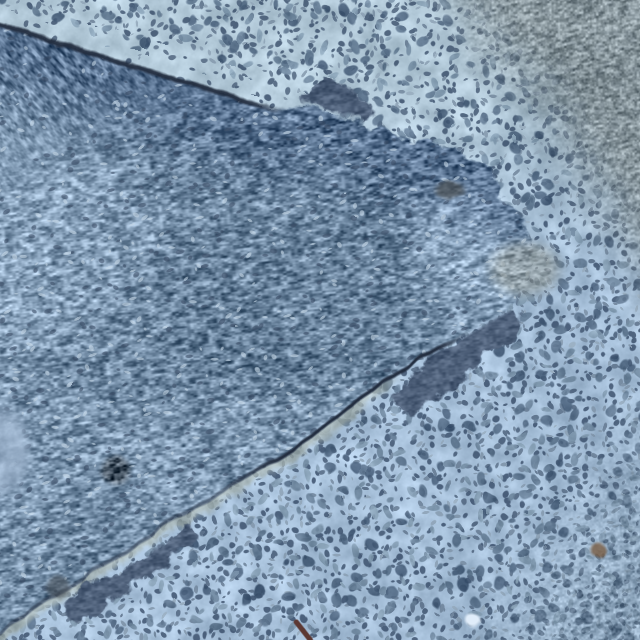
A WebGL 1 fragment shader for this texture:

```glsl
precision highp float;
// Weathered asphalt tongue set into exposed-aggregate concrete, with cracks and stains.
// Half-planes bound the asphalt; scattered ellipses form pebbles, and stretched
// value noise gives the fine grain.
uniform vec2 u_resolution;

float hash(vec2 p) {
  vec3 q = fract(vec3(p.xyx) * 0.1031);
  q += dot(q, q.yzx + 33.33);
  return fract((q.x + q.y) * q.z);
}

float noise(vec2 p) {
  vec2 i = floor(p), f = fract(p);
  f = f * f * (3.0 - 2.0 * f);
  return mix(mix(hash(i), hash(i + vec2(1, 0)), f.x),
             mix(hash(i + vec2(0, 1)), hash(i + vec2(1, 1)), f.x), f.y);
}

float fbm(vec2 p) {
  float sum = 0.0, amp = 0.5;
  for (int i = 0; i < 4; i++) {
    sum += amp * noise(p);
    p = mat2(1.6, 1.2, -1.2, 1.6) * p + 7.3;
    amp *= 0.5;
  }
  return sum / 0.94;
}

vec2 turn(vec2 p, float a) {
  return mat2(cos(a), -sin(a), sin(a), cos(a)) * p;
}

// Scattered elliptical stones: x = coverage, y = random tone
vec2 stones(vec2 p, float density, float soft) {
  vec2 cell = floor(p), best = vec2(0.0);
  for (int j = -1; j <= 1; j++) {
    for (int i = -1; i <= 1; i++) {
      vec2 id = cell + vec2(i, j);
      float h = hash(id + 3.7);
      vec2 r = p - id - vec2(hash(id), hash(id + 51.3));
      r = turn(r, 6.28 * hash(id + 17.1)) * vec2(1.0, 1.2 + h);
      float radius = 0.22 + 0.30 * hash(id + 29.0);
      float cover = 1.0 - smoothstep(-soft, soft, length(r) - radius);
      cover *= step(hash(id + 83.0), density);
      if (cover > best.x) best = vec2(cover, h);
    }
  }
  return best;
}

float capsule(vec2 p, vec2 a, vec2 b, float ra, float rb) {
  float t = clamp(dot(p - a, b - a) / dot(b - a, b - a), 0.0, 1.0);
  return length(p - mix(a, b, t)) - mix(ra, rb, t);
}

float spot(vec2 p, vec2 c, vec2 r) {
  return 1.0 - smoothstep(0.55, 1.1, length((p - c) / r));
}

void main() {
  vec2 p = gl_FragCoord.xy / u_resolution;
  float px = 1.0 / u_resolution.y;
  float rough = fbm(p * 45.0) - 0.5;
  float broad = fbm(p * 7.0) - 0.5;
  vec2 warped = p + 0.006 * vec2(rough, noise(p * 70.0) - 0.5);

  // Asphalt outline: negative inside
  float top = 0.95 * (p.y - 0.961 + 0.31 * p.x - 0.022 * smoothstep(0.42, 0.5, p.x));
  top += rough * mix(0.006, 0.03, smoothstep(0.4, 0.5, p.x));
  float low = 0.84 * (0.006 + 0.65 * p.x - p.y);
  low += 0.014 * (noise(vec2(p.x * 15.0, 2.0)) - 0.5) + 0.006 * (noise(vec2(p.x * 55.0, 8.0)) - 0.5);
  float tip = max((p.x + 0.58 * p.y - 1.193) / 1.156, (p.x - 0.59 * p.y - 0.487) / 1.16);
  tip = max(tip, p.x - 0.83) + rough * 0.035;
  float edge = max(max(top, low), tip);

  // Concrete with large and small pebbles, thinning beside the upper crack
  float bare = (1.0 - smoothstep(0.01, 0.06, top)) * step(0.0, top) * (1.0 - smoothstep(0.4, 0.6, p.x));
  vec3 concrete = vec3(0.65, 0.75, 0.85) + 0.13 * broad + 0.24 * rough;
  concrete += vec3(0.04, 0.03, -0.01) * smoothstep(0.5, 0.9, p.y);
  vec2 small = stones(warped * 82.0, 0.78 - 0.6 * bare, 0.13);
  vec2 large = stones(warped * 46.0 + 9.0, 0.68 - 0.55 * bare, 0.10);
  vec3 smallTone = mix(vec3(0.20, 0.28, 0.39), vec3(0.60, 0.68, 0.75), small.y * small.y);
  vec3 largeTone = mix(vec3(0.23, 0.32, 0.43), vec3(0.55, 0.65, 0.73), large.y) + 0.25 * rough;
  concrete = mix(concrete, smallTone, small.x * 0.8);
  concrete = mix(concrete, largeTone, large.x * 0.85);

  // Finer, worn gravel in the two right-hand corners
  float grit = noise(turn(p, 0.25) * vec2(130.0, 240.0)) - 0.5 + 0.7 * (noise(p * 300.0) - 0.5);
  float upperWear = smoothstep(-0.09, 0.09, p.x + 0.69 * p.y - 1.42 + 0.1 * broad);
  float lowerWear = 0.5 * smoothstep(-0.1, 0.2, p.x - 0.7 * p.y - 0.75);
  concrete = mix(concrete, vec3(0.51, 0.56, 0.58) + 0.32 * grit + 0.2 * broad, upperWear * 0.88);
  concrete = mix(concrete, vec3(0.46, 0.55, 0.63) + 0.45 * grit, lowerWear);

  // Asphalt grain, its streaks tilting upward at the upper left
  float steep = smoothstep(0.02, 0.2, p.y - 0.62 - 0.5 * p.x);
  float flat1 = noise(turn(p, 0.18) * vec2(95.0, 190.0)) + 0.7 * noise(turn(p, 0.1) * vec2(190.0, 330.0));
  float slant = noise(turn(p, -0.85) * vec2(90.0, 200.0)) + 0.7 * noise(turn(p, -0.8) * vec2(180.0, 340.0));
  float grain = mix(flat1, slant, steep) - 0.85;
  vec3 asphalt = vec3(0.46, 0.56, 0.66) + 0.13 * broad + 0.36 * grain;
  asphalt -= vec3(0.13, 0.13, 0.11) * smoothstep(-0.17, -0.01, top);
  asphalt -= 0.07 * spot(p, vec2(0.46, 0.52), vec2(0.28, 0.16));
  asphalt += 0.07 * spot(p, vec2(0.0, 0.62), vec2(0.3, 0.18));
  asphalt += 0.06 * spot(p, vec2(0.74, 0.61), vec2(0.13, 0.12));
  vec2 chips = stones(turn(p, 0.2) * vec2(75.0, 110.0), 0.22, 0.15);
  asphalt = mix(asphalt, mix(vec3(0.22, 0.29, 0.39), vec3(0.78, 0.85, 0.91), step(0.5, chips.y)), chips.x * 0.6);
  vec3 col = mix(concrete, asphalt, 1.0 - smoothstep(-0.002 - px, 0.002 + px, edge));

  // Pale seam, then dark tar patches over the concrete
  float seam = smoothstep(0.0, 0.004, low) * (1.0 - smoothstep(0.008, 0.022, low + 0.02 * rough));
  seam *= 1.0 - smoothstep(0.58, 0.64, p.x);
  col = mix(col, vec3(0.66, 0.71, 0.70) + 0.35 * rough, seam * 0.75);
  float tar = capsule(p, vec2(0.64, 0.375), vec2(0.785, 0.495), 0.026, 0.026);
  tar = min(tar, capsule(p, vec2(0.12, 0.05), vec2(0.30, 0.165), 0.022, 0.008));
  tar = min(tar, capsule(p, vec2(0.505, 0.845), vec2(0.57, 0.825), 0.026, 0.018));
  tar = max(tar + 0.04 * rough, 0.004 - max(low, top));
  vec3 tarTone = vec3(0.31, 0.38, 0.48) + 0.14 * grain + 0.1 * rough;
  col = mix(col, tarTone, 1.0 - smoothstep(-0.002 - px, 0.002 + px, tar));

  // Cracks along both straight edges
  float upperCrack = (1.0 - smoothstep(0.001, 0.005 + px, abs(top))) * (1.0 - smoothstep(0.38, 0.46, p.x));
  float lowerCrack = (1.0 - smoothstep(0.0005, 0.0035 + px, abs(low))) * (1.0 - smoothstep(0.68, 0.74, p.x));
  lowerCrack *= mix(0.5, 0.95, smoothstep(0.33, 0.45, p.x));
  col = mix(col, vec3(0.12, 0.16, 0.23), max(upperCrack * 0.9, lowerCrack));

  // Stains, pale blob, leaf, twig and bright chip
  col = mix(col, vec3(0.21, 0.26, 0.31) + 0.5 * grain, 0.85 * spot(warped, vec2(0.18, 0.264), vec2(0.027)));
  col = mix(col, vec3(0.27, 0.29, 0.30), 0.7 * spot(warped, vec2(0.703, 0.703), vec2(0.028, 0.016)));
  col = mix(col, vec3(0.25, 0.28, 0.31), 0.6 * spot(warped, vec2(0.092, 0.083), vec2(0.022)));
  col = mix(col, vec3(0.60, 0.63, 0.62) + 0.3 * grain, 0.6 * spot(p, vec2(0.82, 0.58), vec2(0.065, 0.05)));
  col = mix(col, vec3(0.60, 0.69, 0.79) + 0.3 * rough, 0.9 * spot(warped, vec2(0.0, 0.295), vec2(0.055, 0.08)));
  col = mix(col, vec3(0.48, 0.37, 0.27), 0.8 * spot(warped, vec2(0.935, 0.14), vec2(0.014)));
  col = mix(col, vec3(0.88, 0.93, 0.98), spot(warped, vec2(0.738, 0.03), vec2(0.014, 0.012)));
  float twig = capsule(p, vec2(0.463, 0.028), vec2(0.485, 0.0), 0.004, 0.004);
  col = mix(col, vec3(0.36, 0.22, 0.20), 1.0 - smoothstep(-px, px, twig));
  gl_FragColor = vec4(clamp(col, 0.0, 1.0), 1.0);
}
```
